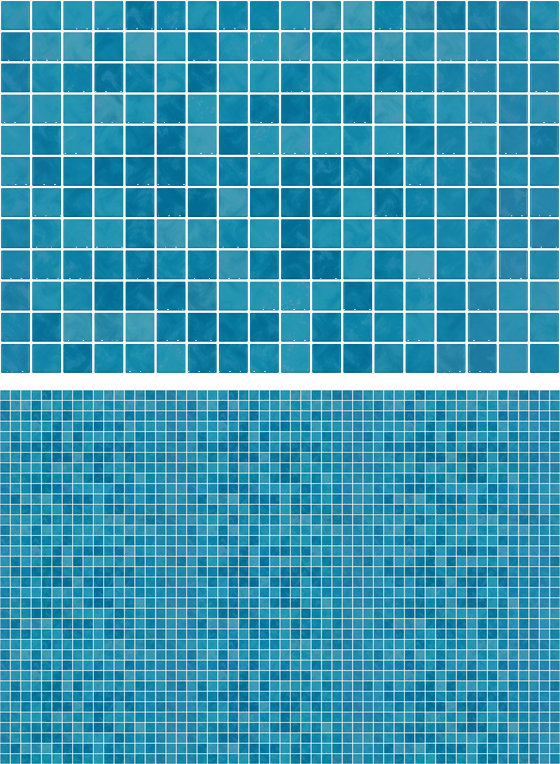
Top, the tile; bottom, the same tile 3 across and 3 down.
Write a Shadertoy shader that draws this texture.

```glsl
// Glazed pool mosaic: 18 x 12 square tiles in pale grout, each with its own blue.
// Layered sines cloud the glaze, cellular noise flecks it, and distance to the
// rounded tile edge gives the grout, the bevel and the small glints.
#define TILES vec2(18.0, 12.0)
#define GROUT_WIDTH 0.074
#define CORNER 0.035
#define TONE_SPREAD 0.62
#define CLOUD_AMOUNT 0.17
#define FLECK_AMOUNT 0.16
#define GREY_DRIFT 0.42
#define GLINT_AMOUNT 0.75

const float TAU = 6.28319;
const vec3 DEEP = vec3(0.015, 0.42, 0.575);
const vec3 MID = vec3(0.045, 0.51, 0.65);
const vec3 LIGHT = vec3(0.14, 0.59, 0.70);
const vec3 PALE = vec3(0.40, 0.68, 0.75);
const vec3 SLATE = vec3(0.24, 0.54, 0.68);
const vec3 GROUT = vec3(0.95, 0.98, 0.98);

vec2 hash2(vec2 p) {
    vec3 q = fract(p.xyx * vec3(0.1031, 0.1030, 0.0973));
    q += dot(q, q.yzx + 33.33);
    return fract((q.xx + q.yz) * q.zy);
}

// Warped sines, about -1 to 1
float clouds(vec2 p, vec2 phase) {
    float sum = 0.0, amp = 0.5;
    p += phase * 40.0;
    for (int i = 0; i < 4; i++) {
        p += 0.6 * sin(p.yx * 1.3 + phase * TAU);
        sum += amp * sin(p.x + 0.4 * p.y) * cos(p.y - 0.3 * p.x);
        p = mat2(1.5, 1.1, -1.1, 1.5) * p;
        amp *= 0.6;
    }
    return sum;
}

// Distance to the nearest scattered point
float cellular(vec2 p) {
    vec2 cell = floor(p), f = fract(p);
    float nearest = 2.0;
    for (int y = -1; y <= 1; y++)
        for (int x = -1; x <= 1; x++) {
            vec2 o = vec2(x, y);
            nearest = min(nearest, length(o + hash2(cell + o + 17.0) - f));
        }
    return nearest;
}

float roundedBox(vec2 p, float halfSize, float r) {
    vec2 d = abs(p) - halfSize + r;
    return length(max(d, 0.0)) + min(max(d.x, d.y), 0.0) - r;
}

vec3 glaze(float tone) {
    vec3 c = mix(DEEP, MID, smoothstep(0.05, 0.42, tone));
    c = mix(c, LIGHT, smoothstep(0.40, 0.74, tone));
    return mix(c, PALE, smoothstep(0.74, 1.15, tone));
}

void mainImage(out vec4 fragColor, in vec2 fragCoord) {
    vec2 uv = fragCoord / iResolution.xy;
    vec2 tile = mod(floor(uv * TILES), TILES);
    vec2 p = fract(uv * TILES) - 0.5;
    float pixel = TILES.y / iResolution.y;
    float halfSize = 0.5 - 0.5 * GROUT_WIDTH;
    float edge = roundedBox(p, halfSize, CORNER);
    vec2 seed = hash2(tile + 3.0);
    vec2 kind = hash2(tile + 61.0);

    // Tile tone with cloudy glaze and soft flecks
    float cloud = clouds(p * 4.5, seed);
    vec2 fleckPos = p * vec2(7.0, 5.5) + 0.35 * cloud + tile * 11.0 + 40.0;
    float fleck = smoothstep(0.34, 0.08, cellular(fleckPos));
    float tone = 0.14 + TONE_SPREAD * seed.x + CLOUD_AMOUNT * cloud;
    tone += FLECK_AMOUNT * fleck * kind.x * smoothstep(-0.3, 0.4, cloud);
    vec3 color = glaze(tone);

    // Some tiles are dusty; a band of columns drifts to slate
    float dusty = smoothstep(0.86, 0.96, kind.y);
    color = mix(color, PALE * vec3(0.78, 0.93, 0.95), dusty * (0.65 + 0.3 * cloud));
    float column = (tile.x + 0.5) / TILES.x;
    float drift = pow(0.5 + 0.5 * cos(TAU * (column - 0.93)), 6.0);
    float slate = GREY_DRIFT * drift * (0.5 + seed.y);
    slate += 0.4 * smoothstep(0.1, 0.6, cloud) * kind.x;
    color = mix(color, SLATE, clamp(slate, 0.0, 0.8));

    // Bevel: dark rim at the foot, pale lines at the sides
    float rim = smoothstep(-0.07, -0.01, edge);
    float foot = smoothstep(-0.36, -0.45, p.y);
    color *= 1.0 - rim * (0.07 + 0.13 * foot);
    float side = smoothstep(0.035, 0.01, abs(abs(p.x) - halfSize + 0.04));
    side *= smoothstep(0.44, 0.36, abs(p.y)) * (p.x < 0.0 ? seed.y : kind.x);
    color = mix(color, PALE, side * (0.22 + 0.35 * drift));

    // Broken glints along the lower edge of a few tiles
    float dash = smoothstep(0.45, 0.85, sin(p.x * 27.0 + seed.x * TAU) * sin(p.x * 11.0 + seed.y * TAU));
    float glint = dash * smoothstep(0.025, 0.008, abs(p.y + halfSize - 0.035));
    glint *= step(0.62, seed.y);
    color = mix(color, GROUT, GLINT_AMOUNT * glint);

    // Grout
    float grout = smoothstep(-0.6 * pixel, 0.6 * pixel, edge);
    fragColor = vec4(mix(color, GROUT, grout), 1.0);
}
```
